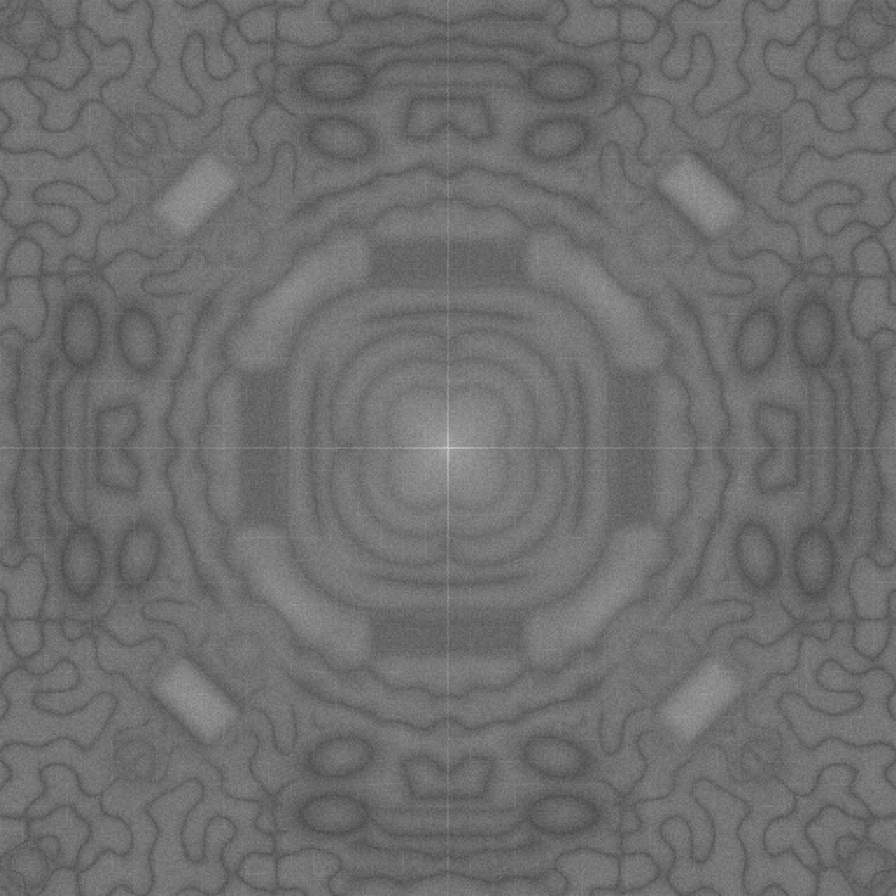
Give the GLSL for this background, as a Shadertoy shader.

```glsl
// Grey frequency spectrum: eightfold dark contours, rings, loops, faint grid and grain.

float hash(vec2 p) {
    vec3 q = fract(vec3(p.xyx) * 0.1031);
    q += dot(q, q.yzx + 33.33);
    return fract((q.x + q.y) * q.z);
}

vec2 gradient(vec2 cell) {
    float a = 6.2832 * hash(cell + 17.0);
    return vec2(cos(a), sin(a));
}

float gradientNoise(vec2 p) {
    vec2 i = floor(p), f = fract(p);
    vec2 w = f * f * f * (f * (f * 6.0 - 15.0) + 10.0);
    vec2 e = vec2(0, 1);
    return mix(mix(dot(gradient(i), f), dot(gradient(i + e.yx), f - e.yx), w.x),
               mix(dot(gradient(i + e), f - e), dot(gradient(i + 1.0), f - 1.0), w.x), w.y);
}

// Soft dark valley around a zero contour: sharp core, wide skirt
float stroke(float d) {
    return 0.55 * exp(-abs(d) / 0.010) + 0.45 * exp(-d * d / 0.0011);
}

float segment(vec2 p, vec2 a, vec2 b) {
    vec2 pa = p - a, ba = b - a;
    return length(pa - ba * clamp(dot(pa, ba) / dot(ba, ba), 0.0, 1.0));
}

// Approximate signed distance to a tilted ellipse
float ellipse(vec2 p, vec2 radius, float tilt) {
    float c = cos(tilt), s = sin(tilt);
    p = mat2(c, -s, s, c) * p;
    return (length(p / radius) - 1.0) * min(radius.x, radius.y);
}

float box(vec2 p, vec2 halfSize) {
    vec2 d = abs(p) - halfSize;
    return length(max(d, 0.0)) + min(max(d.x, d.y), 0.0);
}

void mainImage(out vec4 fragColor, in vec2 fragCoord) {
    vec2 p = 2.0 * fragCoord / iResolution.xy - 1.0;

    // Fold into one octant: q.x runs along the axis, q.y across it
    vec2 a = abs(p);
    vec2 q = vec2(max(a.x, a.y), min(a.x, a.y));
    float r = length(q);
    float lobe = 2.0 * q.x * q.y / max(r * r, 1e-5);
    vec2 diagonal = vec2(q.x + q.y, q.x - q.y) * 0.7071;
    float wobble = 0.04 * gradientNoise(q * 14.0);

    // Inner petals, pinched at the axes
    float ink = 0.5 * stroke(r - mix(0.117, 0.160, lobe));
    ink = max(ink, 0.65 * stroke(r - mix(0.188, 0.224, lobe)));
    ink = max(ink, 0.75 * stroke(r - mix(0.232, 0.292, pow(lobe, 0.6))));
    ink = max(ink, stroke(q.x + 0.6 * q.y * q.y - 0.304) * smoothstep(0.25, 0.13, q.y));
    ink = max(ink, 0.75 * exp(-length((q - vec2(0.225, 0)) / vec2(0.05, 0.04))));

    // Large rings
    ink = max(ink, 0.7 * stroke(r - mix(0.357, 0.425, lobe * lobe)));
    ink = max(ink, 0.85 * stroke(r - 0.543 - wobble));
    ink = max(ink, stroke(r - 0.620 - wobble) * smoothstep(0.43, 0.3, q.y));

    // Stacked bands and the notched crown beside each edge
    float shoulder = 0.055 * smoothstep(0.11, 0.21, q.y);
    float bands = 0.7 * stroke(q.x - 0.81 + 0.3 * shoulder);
    bands = max(bands, stroke(q.x - 0.865 + shoulder));
    bands = max(bands, stroke(q.x - 0.905 + 0.4 * shoulder + wobble));
    bands = max(bands, stroke(q.x - 0.953 + wobble));
    float crown = min(segment(q, vec2(0.727, 0), vec2(0.688, 0.05)),
                      segment(q, vec2(0.688, 0.05), vec2(0.70, 0.10)));
    crown = min(crown, segment(q, vec2(0.70, 0.10), vec2(0.78, 0.078)));
    crown = min(crown, segment(q, vec2(0.78, 0.078), vec2(0.78, 0)));
    bands = max(bands, stroke(crown));

    // Small loops flanking the crown
    float loops = min(ellipse(q - vec2(0.818, 0.255), vec2(0.042, 0.074), 0.0),
                      ellipse(q - vec2(0.69, 0.24), vec2(0.042, 0.070), -0.25));

    // Rounded cells toward the corners, paler inside
    float field = gradientNoise(q * 12.5 + 3.7);
    float cells = 0.95 * exp(-abs(field) / 0.10) - 0.15 * abs(field);
    float bar = box(diagonal - vec2(0.797, 0), vec2(0.028, 0.070)) - 0.032;
    cells *= smoothstep(0.0, 0.04, min(bar, loops));
    float outer = mix(cells, bands, smoothstep(0.27, 0.18, q.y));
    outer *= mix(1.0, 0.6, exp(-pow(diagonal.y / 0.22, 2.0)) * smoothstep(1.2, 0.9, r));
    ink = max(ink, outer * smoothstep(0.63, 0.70, r));
    ink = max(ink, 1.1 * stroke(loops));

    // Loops spaced along the diagonals, and the outlined bar between them
    for (int i = 0; i < 3; i++) {
        float ring = length(diagonal - vec2(0.646 + 0.34 * float(i), 0)) - 0.045;
        ink = max(ink, (0.4 + 0.2 * float(i)) * stroke(ring));
    }
    ink = max(ink, (p.x * p.y > 0.0 ? 1.0 : 0.7) * stroke(bar) * smoothstep(0.13, 0.07, abs(diagonal.y)));

    // Broad tones: bright core, dark bars, light diagonal patches
    float shade = 0.485 - 0.025 * smoothstep(0.6, 0.8, r) - 0.115 * ink;
    shade += 0.12 * exp(-r / 0.06) + 0.025 * exp(-r * r / 0.03);
    shade -= 0.095 * smoothstep(0.025, -0.02, box(q - vec2(0.422, 0), vec2(0.044, 0.175)));
    shade += 0.055 * exp(-dot(pow((diagonal - vec2(0.495, 0)) / vec2(0.05, 0.10), vec2(2)), vec2(1)));
    shade += 0.09 * smoothstep(0.02, -0.035, bar);
    shade += 0.03 * gradientNoise(q * 4.0 + 8.0);

    // Broken grid and bright axes
    vec2 g = p / 0.05;
    vec2 line = smoothstep(0.003, 0.0, abs(fract(g + 0.5) - 0.5) * 0.05);
    float vertical = line.x * step(0.72, hash(vec2(floor(g.x + 0.5), floor(g.y)) + 60.0));
    float horizontal = line.y * step(0.72, hash(vec2(floor(g.x), floor(g.y + 0.5)) + 140.0));
    shade += 0.03 * max(vertical, horizontal);
    shade += (0.06 + 0.10 * exp(-r / 0.15)) * smoothstep(0.0035, 0.0, q.y);

    // Fine grain with a darker tail
    vec2 grainCell = floor((p + 1.0) * 256.0);
    float grain = hash(grainCell) + hash(grainCell + 311.0) - 1.0;
    shade += 0.043 * grain - 0.02 * pow(hash(grainCell + 723.0), 8.0);
    fragColor = vec4(vec3(shade), 1.0);
}
```
